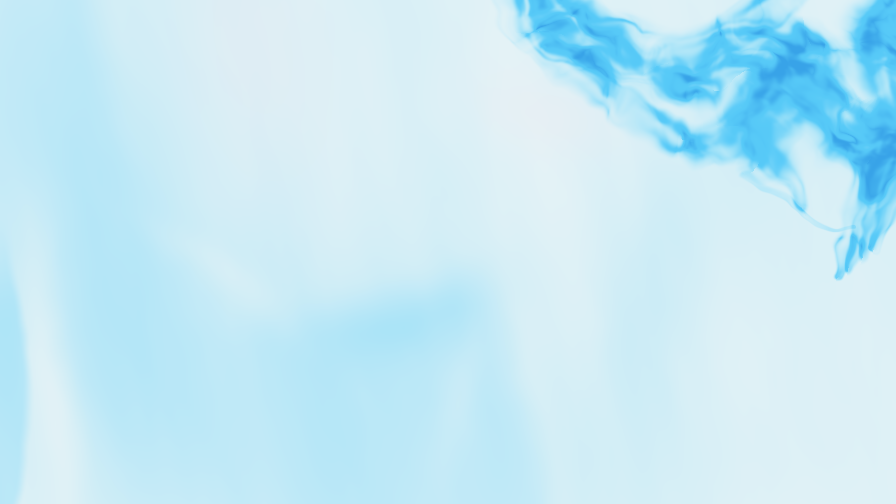
This background is drawn by a Shadertoy shader. Its source:

```glsl
// Pale watercolour washes with a swirl of blue ink in the upper right corner.

float hash(vec2 p) { return fract(sin(dot(p, vec2(127.1, 311.7))) * 43758.5453); }

float noise(vec2 p) {
    vec2 i = floor(p), f = fract(p);
    f = f * f * (3.0 - 2.0 * f);
    return mix(mix(hash(i), hash(i + vec2(1, 0)), f.x),
               mix(hash(i + vec2(0, 1)), hash(i + vec2(1, 1)), f.x), f.y);
}

float fbm(vec2 p) {
    float sum = 0.0, amp = 0.5;
    for (int i = 0; i < 4; i++) {
        sum += amp * noise(p);
        p = mat2(1.6, 1.2, -1.2, 1.6) * p + 3.7;
        amp *= 0.5;
    }
    return sum;
}

// Soft elliptical stain, turned by an angle
float wash(vec2 p, vec2 center, vec2 radius, float angle) {
    float c = cos(angle), s = sin(angle);
    vec2 q = mat2(c, -s, s, c) * (p - center) / radius;
    return exp(-dot(q, q));
}

// Curved, tapering brush stroke with filaments running along its length
float stroke(vec2 p, vec2 a, vec2 b, vec2 c, float width) {
    float best = 1e3, along = 0.0, across = 0.0;
    vec2 start = a;
    for (int i = 1; i <= 12; i++) {
        float t = float(i) / 12.0;
        vec2 end = mix(mix(a, b, t), mix(b, c, t), t), d = end - start, q = p - start;
        float h = clamp(dot(q, d) / dot(d, d), 0.0, 1.0), dist = length(q - d * h);
        if (dist < best) {
            best = dist;
            along = t + (h - 1.0) / 12.0;
            across = sign(d.x * q.y - d.y * q.x) * dist;
        }
        start = end;
    }
    width *= 1.1 - 0.6 * along * along;
    float strand = noise(vec2(along * 3.5 + a.x * 9.0, across * 65.0 + a.y * 20.0));
    float fade = smoothstep(1.0, 0.45, best / width + 0.4 * (strand - 0.5));
    return fade * (0.1 + 0.5 * strand);
}

// Amount of blue in the diluted background
float dilutedBlue(vec2 p) {
    p += 0.09 * (vec2(fbm(p * 3.0), fbm(p * 3.0 + 8.0)) - 0.47);
    float blue = 0.08 + 0.28 * (fbm(vec2(p.x * 6.0 + p.y, p.y * 1.6)) - 0.47);
    blue += 0.36 * wash(p, vec2(0.19, 0.5), vec2(0.24, 0.5), 0.0);
    blue += 0.28 * wash(p, vec2(0.02, 0.95), vec2(0.25, 0.4), 0.0);
    blue += 0.32 * wash(p, vec2(0.5, 0.18), vec2(0.4, 0.34), 0.0);
    blue += 0.24 * wash(p, vec2(1.33, 0.46), vec2(0.11, 0.28), -0.3);
    blue += 0.1 * wash(p, vec2(1.3, 0.1), vec2(0.4, 0.2), 0.0);

    // Central wedge with a sloping top and a falling right edge
    float side = 0.97 + 0.26 * (0.46 - p.y), top = 0.47 - 0.22 * (0.95 - p.x);
    float wedge = smoothstep(0.03, -0.06, p.x - side) * smoothstep(0.04, -0.07, p.y - top);
    blue += wedge * smoothstep(0.3, 0.9, p.x) * 0.28;
    blue += 0.22 * wash(p, vec2(0.8, 0.38), vec2(0.2, 0.08), 0.3);

    // Pale veils
    blue -= 0.14 * wash(p, vec2(0.43, 0.46), vec2(0.2, 0.04), -0.6);
    blue -= 0.15 * wash(p, vec2(0.9, 0.22), vec2(0.035, 0.18), -0.2);
    blue -= 0.34 * wash(p, vec2(0.09, 0.25), vec2(0.05, 0.32), 0.1);
    blue -= 0.15 * wash(p, vec2(0.24, 0.92), vec2(0.06, 0.25), 0.1);

    // Darker ribbon on the left margin
    float ribbon = 0.02 + 0.025 * cos((p.y - 0.25) * 9.0);
    blue += 0.42 * smoothstep(0.015, -0.01, p.x - ribbon) * smoothstep(0.58, 0.35, p.y);
    return clamp(blue, 0.0, 1.0);
}

// Ink density built from overlapping strokes, combed by warped ridges
float inkDensity(vec2 p) {
    p += 0.09 * (vec2(fbm(p * 6.0), fbm(p * 6.0 + 5.0)) - 0.47);
    p += 0.02 * (vec2(noise(p * 22.0), noise(p * 22.0 + 9.0)) - 0.5);
    float clear = 1.0 - 0.25 * wash(p, vec2(1.52, 0.8), vec2(0.14, 0.1), -0.4);
    clear *= 1.0 - 0.5 * wash(p, vec2(1.78, 0.92), vec2(0.07, 0.1), -0.5);
    clear *= 1.0 - 0.5 * wash(p, vec2(1.72, 0.73), vec2(0.12, 0.05), 0.1);
    clear *= 1.0 - stroke(p, vec2(1.05, 1.06), vec2(1.05, 0.84), vec2(1.35, 0.75), 0.07);
    clear *= 1.0 - stroke(p, vec2(1.09, 1.04), vec2(1.14, 0.87), vec2(1.44, 0.82), 0.07);
    clear *= 1.0 - stroke(p, vec2(1.12, 0.93), vec2(1.4, 0.85), vec2(1.62, 1.04), 0.08);
    clear *= 1.0 - stroke(p, vec2(1.36, 0.88), vec2(1.7, 0.98), vec2(1.5, 0.68), 0.09);
    clear *= 1.0 - stroke(p, vec2(1.62, 0.89), vec2(1.54, 0.7), vec2(1.38, 0.73), 0.08);
    clear *= 1.0 - stroke(p, vec2(1.48, 0.73), vec2(1.54, 0.69), vec2(1.58, 0.59), 0.045);
    clear *= 1.0 - stroke(p, vec2(1.82, 0.74), vec2(1.62, 0.68), vec2(1.61, 0.92), 0.1);
    clear *= 1.0 - stroke(p, vec2(1.84, 1.02), vec2(1.72, 0.9), vec2(1.8, 0.76), 0.1);
    for (int i = 0; i < 4; i++) { // feathered drip
        vec2 s = vec2(0.032, 0.018) * float(i);
        clear *= 1.0 - stroke(p, vec2(1.71, 0.66) + s, vec2(1.68, 0.56) + s, vec2(1.64, 0.45) + s, 0.042);
    }
    clear *= 1.0 - 0.6 * stroke(p, vec2(1.48, 0.65), vec2(1.58, 0.56), vec2(1.68, 0.53), 0.012);
    float ridge = 1.0 - abs(2.0 * fbm(p * 9.0 + 2.0 * fbm(p * 5.0)) - 0.95);
    return (1.0 - clear) * (0.35 + 0.75 * ridge * ridge);
}

void mainImage(out vec4 fragColor, in vec2 fragCoord) {
    vec2 p = fragCoord / iResolution.xy * vec2(16.0 / 9.0, 1.0);

    // Paper, diluted blue and a faint rosy tint
    vec3 color = mix(vec3(0.895, 0.95, 0.965), vec3(0.58, 0.87, 0.97), dilutedBlue(p));
    float rose = wash(p, vec2(0.5, 0.92), vec2(0.14, 0.28), 0.2) + wash(p, vec2(1.09, 0.77), vec2(0.14, 0.07), -0.3);
    color = mix(color, vec3(0.92, 0.925, 0.945), 0.45 * rose);

    // Ink deepens from sky blue to azure
    float ink = inkDensity(p);
    vec3 inkColor = mix(vec3(0.55, 0.87, 0.98), vec3(0.34, 0.79, 0.97), smoothstep(0.2, 0.5, ink));
    inkColor = mix(inkColor, vec3(0.22, 0.64, 0.91), smoothstep(0.5, 0.8, ink));
    fragColor = vec4(mix(color, inkColor, smoothstep(0.0, 0.48, ink)), 1.0);
}
```
